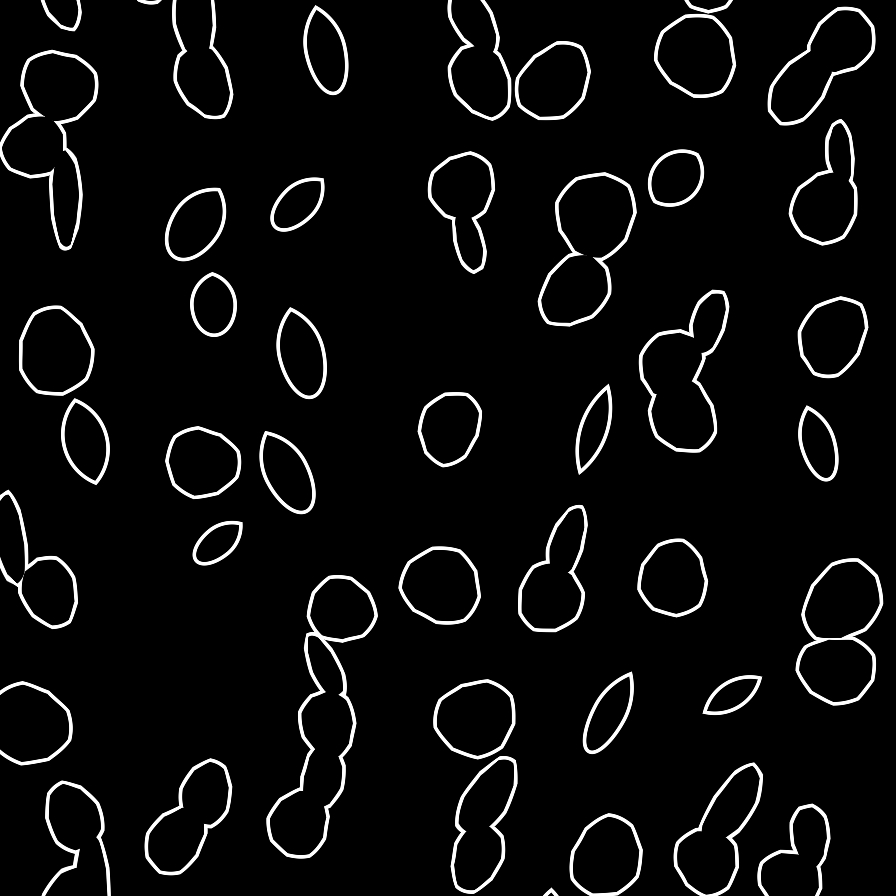
A WebGL 2 fragment shader for this pattern:

```glsl
#version 300 es
precision highp float;

uniform vec2 u_resolution;
out vec4 fragColor;

#define CELLS 7.0          // blobs across the canvas
#define JITTER 0.55        // scatter of a blob inside its cell
#define LINE_WIDTH 0.0041
#define EMPTY_SHARE 0.06
#define ROUND_SHARE 0.36
#define PAIR_SHARE 0.38    // the remainder are pointed slivers
#define FACETS 9.0
#define FACET_AMOUNT 0.6
#define WOBBLE 0.045
#define SEED 17.0

const float TAU = 6.2831853;
const vec3 BACKGROUND = vec3(0.0);
const vec3 OUTLINE = vec3(1.0);

vec3 hash3(vec2 cell, float salt) {
    vec3 p = fract(vec3(cell.xyx + salt * 7.31 + SEED) * vec3(0.1031, 0.1030, 0.0973));
    p += dot(p, p.yxz + 33.33);
    return fract((p.xxy + p.yzz) * p.zyx);
}

// Turns p so that the y axis leans right by the given angle
vec2 lean(vec2 p, float angle) {
    float c = cos(angle), s = sin(angle);
    return vec2(c * p.x - s * p.y, s * p.x + c * p.y);
}

// Ellipse with a slightly faceted, uneven rim
float blobDistance(vec2 p, vec2 radii, vec3 rnd) {
    vec2 q = p / radii;
    float angle = atan(q.y, q.x);
    float sector = TAU / FACETS;
    float fold = mod(angle + rnd.x * sector, sector) - 0.5 * sector;
    float rim = mix(1.0, 0.96 / cos(fold), FACET_AMOUNT);
    rim += WOBBLE * (sin(2.0 * angle + TAU * rnd.y) + sin(3.0 * angle + TAU * rnd.z));
    float k = length(q) + 0.001;
    return k * (k - rim) / (length(q / radii) + 0.001);
}

// Lens with a pointed top; its lower end is pointed or round
float sliverDistance(vec2 p, vec2 radii, vec3 rnd) {
    float offset = (radii.y * radii.y - radii.x * radii.x) / (2.0 * radii.x);
    float lens = length(vec2(abs(p.x) + offset, p.y)) - (radii.x + offset);
    if (rnd.x < 0.4 || p.y > 0.0) return lens;
    vec2 q = p / radii;
    float k = length(q) + 0.001;
    return k * (k - 1.0) / (length(q / radii) + 0.001);
}

// Core with a longer lobe grown on one end
float pairDistance(vec2 p, vec3 shape, vec3 rnd) {
    vec2 coreRadii = mix(vec2(0.028, 0.034), vec2(0.036, 0.044), shape.xy);
    vec2 lobeRadii = mix(vec2(0.014, 0.035), vec2(0.029, 0.056), rnd.yx);
    float side = shape.z < 0.65 ? 1.0 : -1.0;
    vec2 lobeCentre = vec2((rnd.z - 0.5) * 0.03, side * (coreRadii.y + 0.55 * lobeRadii.y));
    vec2 middle = 0.5 * lobeCentre;
    float core = blobDistance(p + middle, coreRadii, rnd);
    vec2 lobePoint = lean(p + middle - lobeCentre, (rnd.x - 0.5) * 0.7);
    return min(core, blobDistance(lobePoint, lobeRadii, shape.zxy));
}

float cellDistance(vec2 p, vec2 cell) {
    vec3 place = hash3(cell, 1.0);
    vec3 shape = hash3(cell, 2.0);
    vec3 rnd = hash3(cell, 3.0);
    vec3 pose = hash3(cell, 4.0);
    if (pose.y < EMPTY_SHARE) return 1.0;

    vec2 centre = (cell + 0.5 + JITTER * (place.xy - 0.5)) / CELLS;
    float angle = mix(-0.5, 0.9, pose.x) + (pose.z > 0.86 ? 0.7 : 0.0);
    vec2 local = lean(p - centre, angle);

    if (place.z < ROUND_SHARE) {
        vec2 radii = mix(vec2(0.033, 0.037), vec2(0.045, 0.049), shape.xy);
        return blobDistance(local, radii, rnd);
    }
    if (place.z < ROUND_SHARE + PAIR_SHARE) return pairDistance(local, shape, rnd);
    return sliverDistance(local, mix(vec2(0.014, 0.032), vec2(0.027, 0.052), shape.xy), rnd);
}

void main() {
    float pixel = 1.0 / min(u_resolution.x, u_resolution.y);
    vec2 p = gl_FragCoord.xy * pixel;
    vec2 home = floor(p * CELLS);

    // Union of all nearby blobs, so overlaps share one contour
    float d = 1.0;
    for (int y = -1; y <= 1; y++) {
        for (int x = -1; x <= 1; x++) {
            d = min(d, cellDistance(p, home + vec2(x, y)));
        }
    }

    float edge = abs(d) - 0.5 * LINE_WIDTH;
    float ink = 1.0 - smoothstep(-0.5 * pixel, 0.5 * pixel, edge);
    fragColor = vec4(mix(BACKGROUND, OUTLINE, ink), 1.0);
}
```
